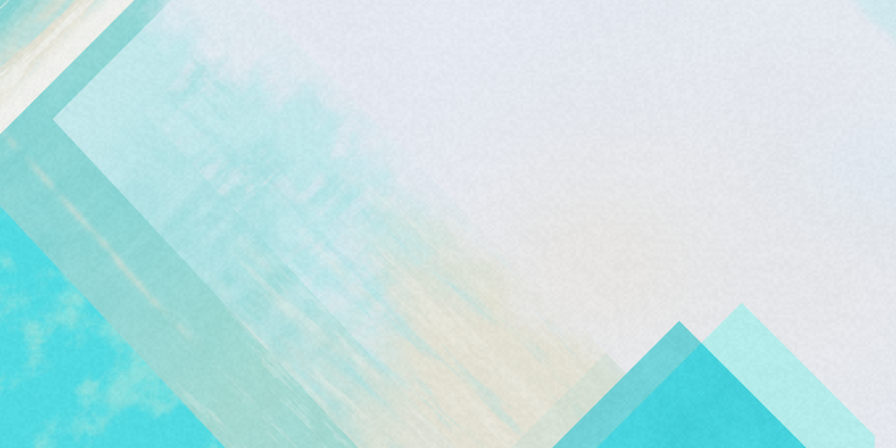
Write a WebGL 1 fragment shader that draws this background.

```glsl
precision highp float;
// Pastel collage of slanted, weathered paint sheets with turquoise diamonds on pale paper.

uniform vec2 u_resolution;

// Paper and paint colours
const vec3 PAPER = vec3(0.893, 0.912, 0.942);
const vec3 WARM_PAPER = vec3(0.905, 0.895, 0.880);
const vec3 COOL_PAPER = vec3(0.850, 0.905, 0.940);
const vec3 SAND = vec3(0.885, 0.880, 0.828);
const vec3 CREAM = vec3(0.935, 0.940, 0.925);
const vec3 SAGE = vec3(0.660, 0.850, 0.810);
const vec3 TEAL = vec3(0.530, 0.830, 0.825);
const vec3 MIST = vec3(0.650, 0.875, 0.880);
const vec3 SKY = vec3(0.765, 0.910, 0.925);
const vec3 SEA = vec3(0.320, 0.855, 0.885);
const vec3 SEA_FOAM = vec3(0.540, 0.880, 0.865);
const vec3 DIAMOND_DEEP = vec3(0.270, 0.825, 0.865);
const vec3 DIAMOND_EDGE = vec3(0.440, 0.820, 0.840);
const vec3 DIAMOND_PALE = vec3(0.705, 0.925, 0.920);

// Sheet edges: upper-left starts (along the fall) and lower-left sides (across it)
const vec3 SHEET_START = vec3(0.300, 0.383, 0.565);
const vec3 SHEET_SIDE = vec3(-0.427, -0.130, 0.089);
const float SHEET_LEAN = 0.93;
const float SHEET_RIGHT = 0.565;
const vec2 DIAMOND_LEFT = vec2(2.232, 2.331);
const vec2 DIAMOND_RIGHT = vec2(0.800, 0.980);
const float DIAMOND_CUT = 1.953;
const float GRAIN = 0.030;

// Antialiased step, one at positive distances
float edge(float dist) {
  float soft = 1.0 / u_resolution.y;
  return smoothstep(-soft, soft, dist);
}

float hash(vec2 cell) {
  return fract(sin(dot(cell, vec2(127.1, 311.7))) * 43758.5);
}

float noise(vec2 q) {
  vec2 cell = floor(q);
  vec2 f = fract(q);
  f = f * f * (3.0 - 2.0 * f);
  float low = mix(hash(cell), hash(cell + vec2(1.0, 0.0)), f.x);
  float high = mix(hash(cell + vec2(0.0, 1.0)), hash(cell + 1.0), f.x);
  return mix(low, high, f.y);
}

// Layered noise, roughly -1 to 1
float mottle(vec2 q) {
  float sum = 0.0;
  float amp = 0.9;
  for (int i = 0; i < 5; i++) {
    sum += amp * (2.0 * noise(q) - 1.0);
    q = q * 2.03 + vec2(17.3, 9.1);
    amp *= 0.6;
  }
  return sum;
}

float glow(vec2 offset, vec2 size) {
  vec2 r = offset / size;
  return exp(-dot(r, r));
}

void main() {
  vec2 p = gl_FragCoord.xy / u_resolution * vec2(2.0, 1.0);
  float drop = 1.0 - p.y;
  float along = p.x + drop;
  float across = p.x - drop;
  float side = p.x - SHEET_LEAN * drop;

  float cloud = mottle(p * 4.0);
  float fleck = mottle(vec2(along * 12.0, across * 9.0) + 5.0);
  float fallStreak = mottle(vec2(across * 26.0, along * 3.0) + 40.0);
  float riseStreak = mottle(vec2(along * 26.0, across * 3.5) + 70.0);

  // Pale paper with soft warm and cool stains
  vec3 paper = mix(PAPER, WARM_PAPER, 0.80 * glow(p - vec2(1.32, 0.40), vec2(0.28, 0.24)));
  paper = mix(paper, WARM_PAPER, 0.35 * glow(p - vec2(1.75, 0.38), vec2(0.50, 0.45)));
  paper = mix(paper, COOL_PAPER, 0.45 * glow(p - vec2(1.98, 0.62), vec2(0.20, 0.12)));
  paper = mix(paper, SKY, 0.6 * smoothstep(-0.02, 0.03, across - 1.90 + 0.012 * fleck));
  paper += 0.004 * cloud;

  // Three overlapping sheets, turning from turquoise to sand down the slope
  float sandy = smoothstep(1.20, 1.90, along + 0.14 * cloud + 0.10 * fallStreak);
  float worn = clamp(0.5 + 0.35 * fleck + 0.30 * riseStreak, 0.0, 1.0);
  vec3 outer = mix(TEAL, SAGE, 0.9 * smoothstep(0.7, 1.6, along) + 0.10 * cloud);
  outer = mix(outer, MIST, 0.35 * worn);
  vec3 middle = mix(SKY, mix(MIST, TEAL, 0.25), smoothstep(0.4, 1.0, along));
  middle = mix(middle, SKY, 0.65 * worn);
  middle = mix(middle, SAND, 0.90 * sandy);
  vec3 inner = mix(SKY, MIST, 0.75 * smoothstep(-0.2, 0.9, 0.7 * cloud + 0.5 * fleck));
  inner = mix(inner, PAPER, 0.55 * smoothstep(0.45, 0.95, worn));
  inner = mix(inner, SAND, sandy);
  float middleMask = edge(along - SHEET_START.y) * edge(side - SHEET_SIDE.y);
  float innerMask = edge(along - SHEET_START.z) * edge(side - SHEET_SIDE.z);
  vec3 sheets = mix(outer, middle, middleMask);
  sheets = mix(sheets, inner, 0.9 * innerMask);

  // Dry-brush scratches and a cream crease
  float scratch = smoothstep(0.35, 0.9, fallStreak) * smoothstep(0.9, 1.5, along);
  sheets = mix(sheets, CREAM, 0.28 * scratch);
  sheets = mix(sheets, MIST, 0.30 * smoothstep(0.3, 1.0, -fallStreak) * middleMask);
  float crease = glow(vec2(side + 0.275 + 0.008 * cloud, 0.0), vec2(0.012, 1.0));
  sheets = mix(sheets, SAND, 0.55 * crease * worn * (1.0 - smoothstep(1.0, 1.4, along)));

  // Sheets wear away toward the upper right, leaving a faint right edge
  float wear = across - 0.28 - 0.10 * along + 0.06 * cloud + 0.05 * fleck;
  float fade = smoothstep(-0.04, 0.16, wear);
  float body = (1.0 - 0.85 * fade) * edge(SHEET_RIGHT - across);
  vec3 color = mix(paper, sheets, body);
  color = mix(color, SAGE, 0.22 * edge(along - 2.14) * edge(SHEET_RIGHT - across));

  // Mottled water in the lower-left corner
  vec3 sea = mix(SEA, SEA_FOAM, smoothstep(-0.3, 1.0, 0.8 * fleck + 0.5 * cloud));
  color = mix(sea, color, edge(side - SHEET_SIDE.x));

  // Streaked strip in the upper-left corner
  vec3 strip = mix(TEAL, SAND, smoothstep(0.03, 0.18, along + 0.04 * riseStreak));
  strip = mix(strip, MIST, 0.6 * smoothstep(0.0, 0.8, riseStreak));
  strip = mix(strip, CREAM, 0.8 * smoothstep(0.1, 0.8, -riseStreak));
  strip = mix(strip, CREAM, smoothstep(0.19, 0.26, along));
  color = mix(strip, color, edge(along - SHEET_START.x));

  // Two overlapping diamonds rising from the lower edge
  float front = edge(along - DIAMOND_LEFT.x) * edge(DIAMOND_RIGHT.x - across);
  float back = edge(along - DIAMOND_LEFT.y) * edge(DIAMOND_RIGHT.y - across);
  back *= edge(DIAMOND_CUT - p.x);
  color = mix(color, DIAMOND_PALE + 0.006 * cloud, back);
  vec3 face = mix(DIAMOND_EDGE, DIAMOND_DEEP, edge(along - DIAMOND_LEFT.y));
  color = mix(color, face + 0.012 * fleck, front);

  // Fine paper grain
  color += GRAIN * (noise(p * 170.0) - 0.5);
  gl_FragColor = vec4(clamp(color, 0.0, 1.0), 1.0);
}
```
